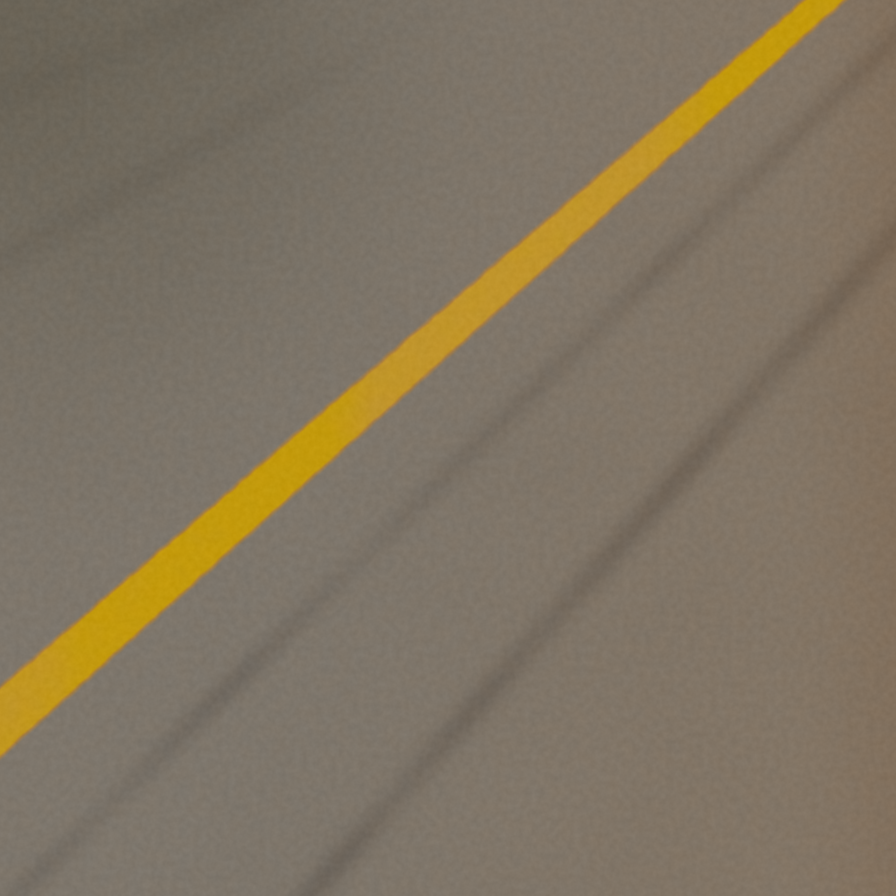
Give the GLSL for this texture, as a Shadertoy shader.

```glsl
// Grey asphalt with a tapering diagonal yellow line, faint dark tyre tracks and fine grain.

const vec3 ASPHALT_COOL = vec3(0.492, 0.462, 0.420);
const vec3 ASPHALT_WARM = vec3(0.512, 0.458, 0.395);
const vec3 PAINT_RICH   = vec3(0.765, 0.605, 0.045);
const vec3 PAINT_WORN   = vec3(0.755, 0.585, 0.170);
const vec3 FRINGE       = vec3(0.690, 0.470, 0.230);

// Lines are (slope, height at x = 0).
const vec2 PAINT_TOP    = vec2(0.855, 0.234);
const vec2 PAINT_BOTTOM = vec2(0.896, 0.154);
const vec2 TRACK_INNER  = vec2(0.975, -0.017);
const vec2 TRACK_OUTER  = vec2(1.130, -0.389);
const vec2 TRACK_LEFT   = vec2(0.577, 0.707);
const vec2 TRACK_CORNER = vec2(0.420, 0.890);

const float EDGE_SOFTNESS = 0.0035;
const float FRINGE_WIDTH  = 0.0045;
const float GRAIN_SCALE   = 125.0;
const float GRAIN_AMOUNT  = 0.036;

vec2 hashGradient(vec2 cell) {
    vec3 p = fract(cell.xyx * vec3(0.1031, 0.1030, 0.0973));
    p += dot(p, p.yzx + 33.33);
    float angle = 6.2832 * fract((p.x + p.y) * p.z);
    return vec2(cos(angle), sin(angle));
}

float gradientNoise(vec2 p) {
    vec2 i = floor(p), f = fract(p);
    vec2 w = f * f * f * (f * (f * 6.0 - 15.0) + 10.0);
    float a = dot(hashGradient(i), f);
    float b = dot(hashGradient(i + vec2(1, 0)), f - vec2(1, 0));
    float c = dot(hashGradient(i + vec2(0, 1)), f - vec2(0, 1));
    float d = dot(hashGradient(i + vec2(1, 1)), f - vec2(1, 1));
    return mix(mix(a, b, w.x), mix(c, d, w.x), w.y);
}

float fractalNoise(vec2 p) {
    float sum = 0.0, amplitude = 0.6;
    for (int octave = 0; octave < 3; octave++) {
        sum += amplitude * gradientNoise(p);
        p = mat2(1.6, 1.2, -1.2, 1.6) * p + 7.3;
        amplitude *= 0.55;
    }
    return sum;
}

// Signed distance to a sloped line, positive above it.
float lineDistance(vec2 p, vec2 line) {
    return (p.y - line.x * p.x - line.y) / sqrt(1.0 + line.x * line.x);
}

float trackShade(vec2 p, vec2 line, float width) {
    float d = lineDistance(p, line) / width;
    return exp(-d * d);
}

vec3 asphalt(vec2 p) {
    float warmth = smoothstep(0.25, 1.05, p.x + 0.12 * (0.5 - p.y));
    vec3 color = mix(ASPHALT_COOL, ASPHALT_WARM, warmth);

    // Darker, olive upper left corner and brown right rim
    float corner = 1.0 - smoothstep(0.0, 0.65, length(p - vec2(0, 1)));
    color -= vec3(0.075, 0.070, 0.078) * corner;
    float rim = smoothstep(0.86, 1.04, p.x);
    color -= vec3(0.004, 0.022, 0.035) * rim;
    color += 0.010 * fractalNoise(p * 5.0);

    // Tyre tracks, uneven along their length
    float wear = 1.0 + 0.8 * gradientNoise(p * 6.0 + 3.0);
    float shade = 0.036 * trackShade(p, TRACK_INNER, 0.014)
                + 0.054 * trackShade(p, TRACK_OUTER, 0.016);
    float faint = trackShade(p, TRACK_LEFT, 0.018) + trackShade(p, TRACK_CORNER, 0.020);
    shade += 0.016 * faint * (1.0 - smoothstep(0.2, 0.6, p.x));
    return color - shade * wear * vec3(1.0, 0.98, 0.88);
}

vec3 paint(vec2 p) {
    // Worn patches at the lower end and across the middle
    float worn = smoothstep(0.36, 0.43, p.x) * (1.0 - smoothstep(0.70, 0.82, p.x));
    worn = max(worn, 0.6 * (1.0 - smoothstep(0.04, 0.13, p.x)));
    worn += 0.55 * fractalNoise(p * 17.0);
    return mix(PAINT_RICH, PAINT_WORN, clamp(worn, 0.0, 1.0));
}

void mainImage(out vec4 fragColor, in vec2 fragCoord) {
    vec2 p = fragCoord / iResolution.xy;
    vec3 color = asphalt(p);

    // Painted line with slightly ragged, blurred edges
    float ragged = 0.0016 * gradientNoise(p * 65.0);
    float inside = min(-lineDistance(p, PAINT_TOP), lineDistance(p, PAINT_BOTTOM)) + ragged;
    float softness = max(EDGE_SOFTNESS, 0.75 / iResolution.y);
    float coverage = smoothstep(-softness, softness, inside);
    float fringe = 1.0 - smoothstep(0.0, FRINGE_WIDTH, inside);
    color = mix(color, mix(paint(p), FRINGE, 0.75 * fringe), coverage);

    // Grain in brightness with a weaker colour mottle
    float grain = fractalNoise(p * GRAIN_SCALE);
    float mottle = gradientNoise(p * GRAIN_SCALE * 0.45 + 19.0);
    color += GRAIN_AMOUNT * grain + 0.009 * mottle * vec3(1.0, 0.0, -1.0);
    fragColor = vec4(clamp(color, 0.0, 1.0), 1.0);
}
```
